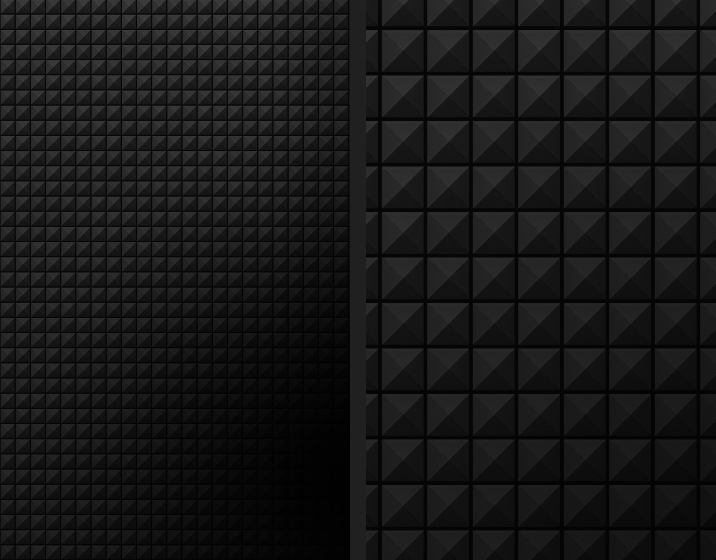
Left, the full canvas; right, a detail of the centre.
Write a WebGL 2 fragment shader that draws this pattern.

```glsl
#version 300 es
precision highp float;
// Draws a dark wall of small square pyramid studs, fading to black at the lower right.

uniform vec2 u_resolution;
out vec4 fragColor;

// Pseudo-random value from 0 to 1 for one stud
float hash(vec2 cell) {
    return fract(sin(dot(cell, vec2(127.1, 311.7))) * 4375.85);
}

// Grey level of a four-sided stud; q runs from -0.5 to 0.5
float studShade(vec2 q, float blur, float wear) {
    float rising = q.x + q.y;    // zero on the seam, top left to bottom right
    float falling = q.y - q.x;   // zero on the ridge, bottom left to top right
    float upper = smoothstep(-blur, blur, falling);
    float outer = smoothstep(-blur, blur, rising);
    float lit = mix(0.162, 0.190, outer);
    float shaded = mix(0.085, 0.102, outer);
    float shade = mix(shaded, lit, upper);

    // Faces brighten slightly toward the apex
    float rim = max(abs(q.x), abs(q.y));
    shade *= 1.08 - 0.26 * rim;

    // Thin light on the ridge and a broken dark seam across it
    shade += 0.022 * (1.0 - smoothstep(0.015, 0.03 + blur, abs(falling)));
    float broken = 0.6 + 0.4 * sin(q.x * 30.0 + wear * 6.28);
    shade -= 0.022 * broken * (1.0 - smoothstep(0.01, 0.025 + blur, abs(rising)));

    // Faint bevel along the upper edge
    shade += 0.016 * (1.0 - smoothstep(0.0, 0.03 + blur, abs(q.y - 0.42)));
    return shade;
}

// Broad light from the upper left
float ambientLight(vec2 p, float height) {
    float corner = smoothstep(0.0, 1.1, distance(p, vec2(1.05, 0.2)));
    float vertical = mix(0.66, 1.14, p.y / height);
    float side = 1.0 - 0.25 * smoothstep(0.72, 1.0, p.x);
    return corner * vertical * side;
}

void main() {
    vec2 p = gl_FragCoord.xy / u_resolution.x;
    float height = u_resolution.y / u_resolution.x;

    // Square grid anchored at the lower left
    vec2 grid = p * 23.08;
    float blur = 23.08 / u_resolution.x;
    vec2 cell = floor(grid);
    vec2 q = fract(grid) - 0.5;
    float wear = hash(cell);

    float shade = studShade(q, blur * 0.6, wear);
    shade *= 0.96 + 0.08 * wear;

    // Fine layered ripple as surface texture
    shade += 0.003 * sin(grid.x * 19.0 + 3.0 * sin(grid.y * 13.0)) * sin(grid.y * 23.0);

    // Dark joints between studs
    float edge = 0.5 - max(abs(q.x), abs(q.y));
    float face = smoothstep(0.04 - blur * 0.5, 0.04 + blur * 0.5, edge);
    shade = mix(0.022, shade, face);

    float grey = max(shade * ambientLight(p, height), 0.0) + 0.004;
    fragColor = vec4(vec3(grey), 1.0);
}
```
